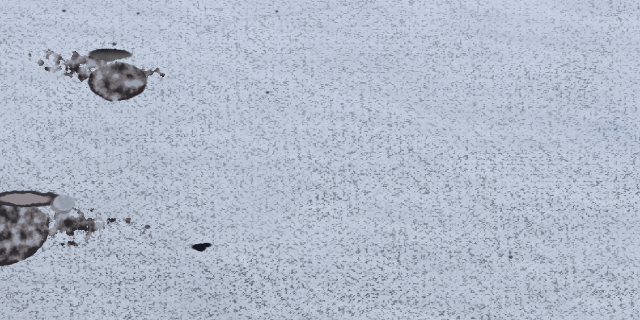
Write a Shadertoy shader that draws this texture.

```glsl
#define SAND vec3(0.742, 0.782, 0.852)
#define WET_SAND vec3(0.46, 0.44, 0.46)
#define SHADOW vec3(0.17, 0.16, 0.18)
#define GRAIN_FREQ vec2(150.0, 185.0)
#define GRAIN_DEPTH 0.23
#define EDGE_ROUGHNESS 0.014
#define RIPPLE_DEPTH 0.035

float hash(vec2 p) {
    return fract(sin(dot(p, vec2(127.1, 311.7))) * 43758.5453);
}

float noise(vec2 p) {
    vec2 i = floor(p), f = fract(p);
    f = f * f * (3.0 - 2.0 * f);
    return mix(mix(hash(i), hash(i + vec2(1, 0)), f.x),
               mix(hash(i + vec2(0, 1)), hash(i + vec2(1, 1)), f.x), f.y);
}

float fbm(vec2 p) {
    float sum = 0.0, amp = 0.53;
    for (int i = 0; i < 4; i++) {
        sum += amp * noise(p);
        p = mat2(1.6, 1.2, -1.2, 1.6) * p + 7.3;
        amp *= 0.5;
    }
    return sum;
}

// Approximate signed distance to an axis-aligned ellipse
float ellipse(vec2 p, vec2 center, vec2 radius) {
    return (length((p - center) / radius) - 1.0) * min(radius.x, radius.y);
}

float segment(vec2 p, vec2 a, vec2 b) {
    vec2 d = b - a;
    return length(p - a - d * clamp(dot(p - a, d) / dot(d, d), 0.0, 1.0));
}

float fill(float d) {
    float aa = 0.8 / iResolution.y;
    return 1.0 - smoothstep(-aa, aa, d);
}

vec3 sandSurface(vec2 p) {
    // Broad tone: paler towards the top, greyer at lower left
    vec3 col = SAND - vec3(0.03, 0.035, 0.04) * (1.0 - p.y) * (1.25 - 0.3 * p.x);
    col += RIPPLE_DEPTH * (fbm(p * vec2(2.5, 9.0) + 3.0) - 0.5);
    col += RIPPLE_DEPTH * (noise(vec2(p.x * 6.0, p.y * 34.0 + p.x * 5.0)) - 0.5);

    // Soft hollows at the right
    float hollows = exp(-dot((p - vec2(1.93, 0.59)) / vec2(0.11, 0.04), (p - vec2(1.93, 0.59)) / vec2(0.11, 0.04)));
    col -= vec3(0.06, 0.05, 0.03) * hollows * noise(p * vec2(12.0, 45.0));

    // Faint ridges
    float wobble = 0.012 * (noise(p * 18.0) - 0.5);
    float ridge = min(segment(p + wobble, vec2(0.64, 0.915), vec2(1.13, 0.995)),
                      segment(p + wobble, vec2(1.68, 0.0), vec2(1.97, 0.19)));
    col -= 0.035 * smoothstep(0.008, 0.0, ridge);

    // Fine grains, stronger towards the viewer
    float grain = 0.55 * noise(p * GRAIN_FREQ) + 0.45 * noise(p * GRAIN_FREQ * 1.63 + 19.0);
    float strength = mix(1.1, 0.55, p.y) * (0.7 + 0.6 * noise(p * vec2(5.0, 14.0)));
    col -= GRAIN_DEPTH * strength * smoothstep(0.48, 0.92, grain) * vec3(0.95, 1.0, 1.1);
    return col + 0.13 * strength * (0.5 - grain);
}

// Mottled damp sand; shade above zero darkens it
vec3 dampSand(vec2 p, float shade) {
    float clumps = fbm(p * 42.0);
    vec3 col = mix(SHADOW, WET_SAND, smoothstep(0.22, 0.55, clumps - 0.35 * shade));
    return mix(col, SAND * 0.87, 0.8 * smoothstep(0.5, 0.72, clumps - 0.2 * shade));
}

// Loose crumbs, thinning out from the middle of an ellipse
vec3 crumbs(vec3 col, vec2 p, vec2 center, vec2 radius) {
    float reach = length((p - center) / radius);
    float cover = smoothstep(0.0, 0.12, fbm(p * 55.0 + 5.0) - 0.12 - 0.42 * reach);
    vec3 lit = dampSand(p + vec2(0.31, 0.17), 0.12);
    return mix(col, lit, cover);
}

vec3 upperPrint(vec3 col, vec2 p, vec2 rough) {
    col = crumbs(col, p, vec2(0.245, 0.805), vec2(0.105, 0.037));
    col = crumbs(col, p, vec2(0.29, 0.77), vec2(0.06, 0.032));
    col = crumbs(col, p, vec2(0.465, 0.775), vec2(0.05, 0.016));
    float toe = ellipse(rough, vec2(0.345, 0.829), vec2(0.067, 0.019));
    vec3 toeColor = mix(vec3(0.36, 0.36, 0.37), SHADOW, smoothstep(0.82, 0.845, p.y));
    col = mix(col, toeColor + 0.14 * (fbm(p * 60.0) - 0.5), fill(toe));
    float heel = ellipse(rough, vec2(0.367, 0.744), vec2(0.089, 0.06));
    float rim = smoothstep(-0.018, 0.0, heel) * smoothstep(0.79, 0.73, p.y);
    return mix(col, dampSand(p, 0.85 * rim - 0.12), fill(heel));
}

vec3 lowerPrint(vec3 col, vec2 p, vec2 rough) {
    col = crumbs(col, p, vec2(0.215, 0.3), vec2(0.105, 0.05));
    col = crumbs(col, p, vec2(0.31, 0.311), vec2(0.09, 0.015));
    vec2 sheared = rough - vec2(0.3 * (rough.y - 0.265), 0.0);
    float heel = ellipse(sheared, vec2(0.025, 0.268), vec2(0.125, 0.1));
    float rim = smoothstep(-0.03, 0.0, heel) * smoothstep(0.34, 0.28, p.y);
    col = mix(col, dampSand(p, 0.1 + 0.75 * rim), fill(heel));

    // Curved toe rim and the pale lump beside it
    float toe = ellipse(rough, vec2(0.075, 0.378), vec2(0.105, 0.021));
    col = mix(col, WET_SAND * 1.22, fill(toe));
    col = mix(col, SHADOW, 0.9 * fill(abs(toe) - 0.0045));
    float lump = ellipse(rough, vec2(0.2, 0.367), vec2(0.031, 0.025));
    vec3 lumpColor = SAND * (0.84 + 0.25 * (fbm(p * 50.0) - 0.5));
    col = mix(col, WET_SAND, 0.7 * fill(ellipse(rough, vec2(0.193, 0.36), vec2(0.035, 0.028))));
    return mix(col, lumpColor, fill(lump));
}

void mainImage(out vec4 fragColor, in vec2 fragCoord) {
    vec2 p = fragCoord / iResolution.y;
    p.x *= 2.0 * iResolution.y / iResolution.x;
    vec2 rough = p + EDGE_ROUGHNESS * (vec2(fbm(p * 38.0), fbm(p * 38.0 + 11.0)) - 0.5);
    vec3 col = sandSurface(p);
    col = upperPrint(col, p, rough);
    col = lowerPrint(col, p, rough);

    // Scattered specks: position and size
    vec3 specks[7] = vec3[7](vec3(0.461, 0.291, 0.008), vec3(0.357, 0.862, 0.006),
        vec3(0.2, 0.966, 0.005), vec3(0.432, 0.958, 0.004), vec3(0.836, 0.711, 0.005),
        vec3(1.596, 0.197, 0.006), vec3(0.865, 0.964, 0.004));
    for (int i = 0; i < 7; i++) {
        float d = ellipse(p, specks[i].xy, specks[i].z * vec2(1.1, 0.8));
        col = mix(col, SHADOW * 1.6, 0.85 * fill(d));
    }

    // Dark pebble with a small tail
    float pebble = min(ellipse(rough, vec2(0.62, 0.227), vec2(0.024, 0.01)),
                       ellipse(rough, vec2(0.642, 0.232), vec2(0.018, 0.006)));
    col = mix(col, vec3(0.09, 0.09, 0.14), fill(pebble));
    fragColor = vec4(clamp(col, 0.0, 1.0), 1.0);
}
```
